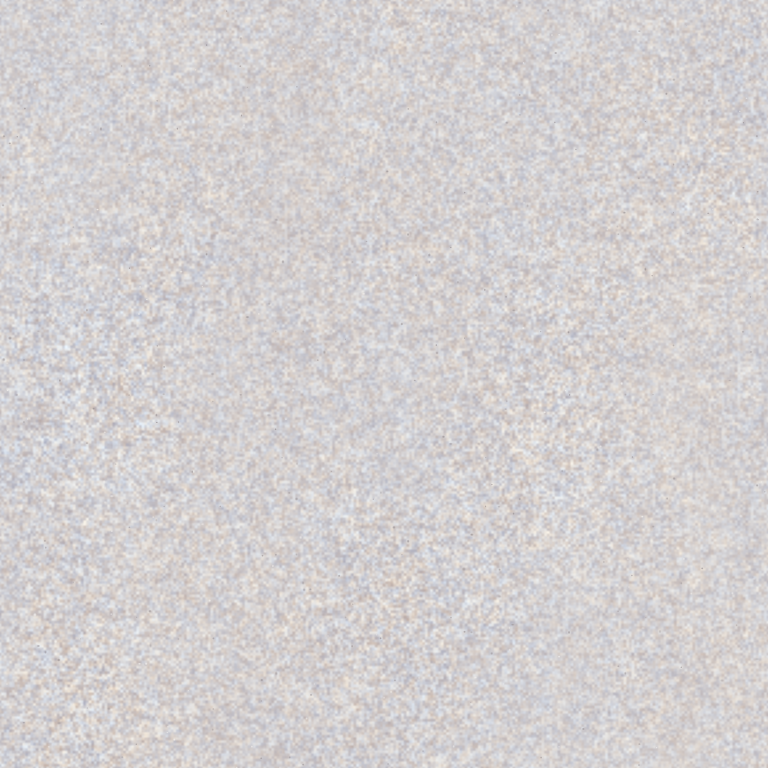
Reproduce this texture procedurally as a three.js fragment shader.

```glsl
varying vec2 vUv;

const vec3 STONE = vec3(0.828, 0.815, 0.820);
const vec3 TONE_SHIFT = vec3(0.95, 1.10, 1.00);
const vec3 WARM_SHIFT = vec3(0.031, 0.001, -0.037);
const vec3 DARK_SPECK = vec3(0.60, 0.57, 0.58);
const vec3 LIGHT_SPECK = vec3(0.95, 0.94, 0.93);

const float FINE_CELLS = 290.0;
const float GRAIN_CELLS = 165.0;
const float TINT_CELLS = 135.0;
const float MOTTLE_CELLS = 40.0;
const vec2 PATCH_CELLS = vec2(5.0, 3.0);
const vec2 FIBRE_CELLS = vec2(210.0, 60.0);

const float GRAIN_CONTRAST = 0.084;
const float MOTTLE_CONTRAST = 0.012;
const float FIBRE_CONTRAST = 0.012;
const float PATCH_CONTRAST = 0.015;
const float PATCH_WARMTH = 0.38;
const float SPECK_CELLS = 110.0;
const float DARK_CHANCE = 0.018;
const float LIGHT_CHANCE = 0.012;

// Turns the grain off the axes to hide its lattice
const mat2 TURN = mat2(0.8, 0.6, -0.6, 0.8);

float hash(vec2 p) {
  vec3 q = fract(vec3(p.xyx) * 0.1031);
  q += dot(q, q.yzx + 33.33);
  return fract((q.x + q.y) * q.z);
}

// Smooth value noise in -1..1
float noise(vec2 p) {
  vec2 cell = floor(p);
  vec2 f = fract(p);
  f = f * f * (3.0 - 2.0 * f);
  float low = mix(hash(cell), hash(cell + vec2(1.0, 0.0)), f.x);
  float high = mix(hash(cell + vec2(0.0, 1.0)), hash(cell + 1.0), f.x);
  return 2.0 * mix(low, high, f.y) - 1.0;
}

float fbm(vec2 p) {
  float sum = 0.0;
  float weight = 0.55;
  for (int i = 0; i < 4; i++) {
    sum += weight * noise(p);
    p = 2.0 * TURN * p + 17.3;
    weight *= 0.5;
  }
  return sum;
}

// Sparse soft grains, at most one per cell
float specks(vec2 uv, float seed, float chance) {
  vec2 p = uv * SPECK_CELLS + seed;
  vec2 cell = floor(p);
  vec2 centre = 0.4 + 0.2 * vec2(hash(cell + 3.7), hash(cell + 9.1));
  vec2 d = fract(p) - centre;
  d *= 0.9 + 0.6 * vec2(hash(cell + 5.3), hash(cell + 13.9));
  float radius = mix(0.20, 0.36, hash(cell + 21.9));
  float strength = step(hash(cell), chance) * mix(0.4, 1.0, hash(cell + 31.7));
  return strength * (1.0 - smoothstep(0.0, radius, length(d)));
}

void main() {
  vec2 uv = vUv;
  vec2 turned = TURN * uv + 2.0;

  // Broad worn patches set tone, warmth and roughness
  float tonePatch = fbm(uv * PATCH_CELLS + 4.2);
  float warmPatch = fbm(uv * PATCH_CELLS + 31.6);
  float roughness = 1.0 + 0.5 * fbm(uv * PATCH_CELLS + 58.4);

  // Fine mineral grain with faint crossing fibres
  float grain = 0.65 * noise(uv * FINE_CELLS + 7.0)
              + 0.50 * noise(turned * GRAIN_CELLS + 91.0);
  float mottle = fbm(uv * MOTTLE_CELLS + 12.0);
  float fibres = noise(uv * FIBRE_CELLS + 43.0)
               + noise(uv * FIBRE_CELLS.yx + 76.0);
  float tone = roughness * (GRAIN_CONTRAST * grain + FIBRE_CONTRAST * fibres)
             + MOTTLE_CONTRAST * mottle + PATCH_CONTRAST * tonePatch;

  // Cream and blue-grey tints
  float warmth = 0.70 * noise(turned * TINT_CELLS + 133.0)
               + 0.45 * noise(uv * FINE_CELLS + 211.0)
               + 0.20 * mottle;
  warmth = roughness * warmth + PATCH_WARMTH * warmPatch;
  vec3 color = STONE + TONE_SHIFT * tone + WARM_SHIFT * warmth;

  // Scattered dark and pale grains
  float dark = specks(uv, 5.0, DARK_CHANCE * roughness);
  float light = specks(uv, 150.5, LIGHT_CHANCE * roughness);
  color = mix(color, DARK_SPECK, 0.75 * dark);
  color = mix(color, LIGHT_SPECK, 0.80 * light);

  gl_FragColor = vec4(clamp(color, 0.0, 1.0), 1.0);
}
```
